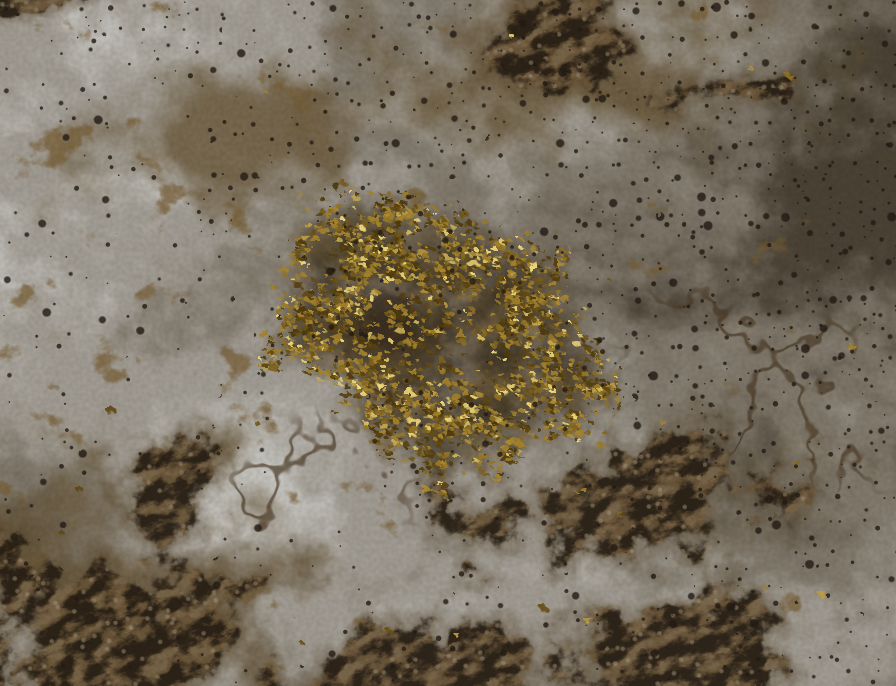
A Shadertoy shader for this texture:

```glsl
// Milky quartz stained with iron, holding one tilted patch of gold flakes.
// Gradient noise shades the quartz and frays the edges of elliptical patches;
// jittered cells scatter the flakes, glints and black specks.

vec2 hash2(vec2 p) {
    vec3 q = fract(p.xyx * vec3(.1031, .1030, .0973));
    q += dot(q, q.yzx + 33.33);
    return fract((q.xx + q.yz) * q.zy);
}

mat2 turn(float a) { return mat2(cos(a), -sin(a), sin(a), cos(a)); }

float corner(vec2 cell, vec2 offset) {
    float a = 6.2832 * hash2(cell).x;
    return dot(vec2(cos(a), sin(a)), offset);
}

float gradientNoise(vec2 p) {
    vec2 i = floor(p), f = fract(p), e = vec2(1, 0);
    vec2 u = f * f * f * (f * (f * 6. - 15.) + 10.);
    return 1.4 * mix(mix(corner(i, f), corner(i + e, f - e), u.x),
                     mix(corner(i + e.yx, f - e.yx), corner(i + 1., f - 1.), u.x), u.y);
}

float fbm(vec2 p) {
    float sum = 0., amp = .5;
    for (int i = 0; i < 5; i++) {
        sum += amp * gradientNoise(p + 50.);
        p = turn(.6) * p * 2.03 + 17.;
        amp *= .5;
    }
    return sum;
}

// Distance to the nearest jittered grain, and two random values of that grain
vec3 grain(vec2 p) {
    vec3 best = vec3(9);
    for (int k = 0; k < 9; k++) {
        vec2 cell = floor(p) + vec2(k % 3, k / 3) - 1.;
        float d = length(p - cell - .15 - .7 * hash2(cell + 70.));
        if (d < best.x) best = vec3(d, hash2(cell + 131.));
    }
    return best;
}

// 1 at the centre of a tilted ellipse, 0 on its rim, negative outside
float patchAt(vec2 p, vec2 centre, vec2 radius, float tilt) {
    return 1. - length(turn(-tilt) * (p - centre) / radius);
}

vec3 quartz(vec2 p, float fray) {
    vec2 warped = p + .12 * vec2(fray, fbm(p * 3. + 9.));
    float tone = .69 - .30 * smoothstep(.35, 1.25, p.x + .35 * (p.y - .5));
    tone += .62 * fbm(warped * 2.6) + .28 * fbm(turn(-.35) * warped * vec2(5, 11));
    tone += .16 * fbm(p * 28.);
    tone += .22 * max(0., patchAt(p, vec2(.1, .85), vec2(.4, .4), 0.));
    tone += .35 * max(0., patchAt(p, vec2(.36, .3), vec2(.22, .25), .5));
    tone += .35 * max(0., patchAt(p, vec2(1.2, .1), vec2(.45, .2), -.2));
    tone -= .45 * max(0., patchAt(p, vec2(1.2, .67), vec2(.45, .27), -.35) + fray * .5);
    tone -= .3 * max(0., patchAt(p, vec2(.04, .26), vec2(.2, .12), 0.));
    vec3 col = mix(vec3(.28, .25, .20), vec3(.49, .46, .41), smoothstep(-.05, .45, tone));
    col = mix(col, vec3(.61, .59, .555), smoothstep(.42, .72, tone));
    return mix(col, vec3(.75, .745, .725), smoothstep(.76, 1.15, tone));
}

vec3 brownRock(vec2 p) {
    vec2 q = turn(.3) * p * vec2(22, 34);
    float height = fbm(q), relief = height - fbm(q + vec2(-.25, .35));
    vec3 col = mix(vec3(.15, .115, .075), vec3(.40, .32, .21), smoothstep(-.35, .4, height + relief));
    vec3 g = grain(p * 85.);
    float glint = step(.86, g.y) * smoothstep(.4, .15, g.x);
    return mix(col, vec3(.56, .50, .40), glint * .6 + .35 * smoothstep(.15, .4, relief));
}

void mainImage(out vec4 fragColor, in vec2 fragCoord) {
    vec2 p = fragCoord / iResolution.y;
    p.x *= 1.306 * iResolution.y / iResolution.x;
    float fray = fbm(p * 7.), fine = fbm(p * 24.);
    vec3 col = quartz(p, fray);

    // Ochre stains: broad washes, then small rusty spots
    float wash = max(patchAt(p, vec2(.36, .82), vec2(.24, .15), -.3),
                     patchAt(p, vec2(.82, .91), vec2(.38, .15), -.1));
    wash = max(wash, patchAt(p, vec2(.18, .13), vec2(.30, .22), .3));
    col = mix(col, vec3(.39, .32, .20), .75 * smoothstep(-.1, .75, wash + fray * 1.3));
    float spots = fbm(p * vec2(10, 12) + 31.) + .25 * fine + .18 * smoothstep(.8, .1, p.x);
    col = mix(col, vec3(.45, .35, .19), .7 * smoothstep(.36, .54, spots));

    // Hairline cracks along a noise contour
    float crack = abs(fbm(p * 3.2 + 4.));
    float cracked = smoothstep(0., .4, max(patchAt(p, vec2(1.13, .44), vec2(.28, .16), .4),
                                           patchAt(p, vec2(.45, .25), vec2(.16, .2), .9)));
    col = mix(col, vec3(.27, .20, .12), .65 * cracked * smoothstep(.022, .004, crack));

    // Coarse brown rock: centre and radius of each patch
    vec4 rocks[8] = vec4[8](
        vec4(.14, .07, .22, .13), vec4(.24, .25, .07, .11), vec4(.62, .01, .23, .07),
        vec4(1.0, .04, .15, .08), vec4(.93, .27, .23, .10), vec4(.82, .94, .12, .07),
        vec4(.03, 1., .10, .03), vec4(1.07, .87, .09, .03));
    float rock = -9.;
    for (int i = 0; i < 8; i++)
        rock = max(rock, patchAt(p, rocks[i].xy, rocks[i].zw, -.12));
    rock += 1.2 * fray + .7 * fine;
    col = mix(col, vec3(.35, .29, .20), .45 * smoothstep(-.45, .2, rock));
    col = mix(col, brownRock(p), .93 * smoothstep(.02, .28, rock));

    // Dark bed under the gold
    float bed = patchAt(p, vec2(.65, .505), vec2(.29, .175), .5);
    float ragged = bed + .55 * fray + .25 * fine;
    vec3 bedColor = mix(vec3(.29, .235, .14), vec3(.36, .32, .26), smoothstep(-.2, .35, fbm(p * 13.)));
    col = mix(col, bedColor * (1. + .8 * fine), .85 * smoothstep(-.08, .4, ragged));
    float pit = patchAt(p, vec2(.585, .52), vec2(.08, .075), .4) + fray + fine;
    col = mix(col, vec3(.17, .13, .09), .7 * smoothstep(.1, .7, pit));

    // Gold flakes in streaky clumps, densest round the rim
    float clump = fbm(turn(-.4) * p * vec2(13, 22) + 5.);
    float density = smoothstep(-.08, .25, ragged) * (1. - .6 * smoothstep(.35, .75, bed));
    density *= clamp(.62 + 1.7 * clump, .06, 1.);
    for (int layer = 0; layer < 3; layer++) {
        vec2 q = turn(-.3) * p * (75. + 30. * float(layer)) * vec2(.85, 1.15);
        vec3 g = grain(q + .5 * vec2(gradientNoise(q * 1.3), gradientNoise(q * 1.3 + 40.)));
        float flake = smoothstep(.56, .30, g.x) * step(g.y, density * .7);
        vec3 gold = mix(vec3(.30, .22, .05), vec3(.64, .51, .17), smoothstep(.05, .75, g.z));
        gold = mix(gold, vec3(.95, .87, .50), smoothstep(.82, 1., g.z));
        col = mix(col, gold, flake * .92);
    }

    // Black specks, thicker towards the upper right
    float dusty = .07 + .3 * smoothstep(.45, 1.25, p.x * .6 + p.y * .7) + .25 * fray;
    for (int layer = 0; layer < 2; layer++) {
        vec3 g = grain(p * (36. + 24. * float(layer)) + 3.);
        float size = .05 + .17 * g.z * g.z;
        float speck = smoothstep(size + .07, size - .04, g.x + .06 * fine) * step(g.y, dusty);
        col = mix(col, vec3(.13, .10, .075), .8 * speck);
    }
    fragColor = vec4(col * (1. + .05 * gradientNoise(p * 150.)), 1);
}
```
